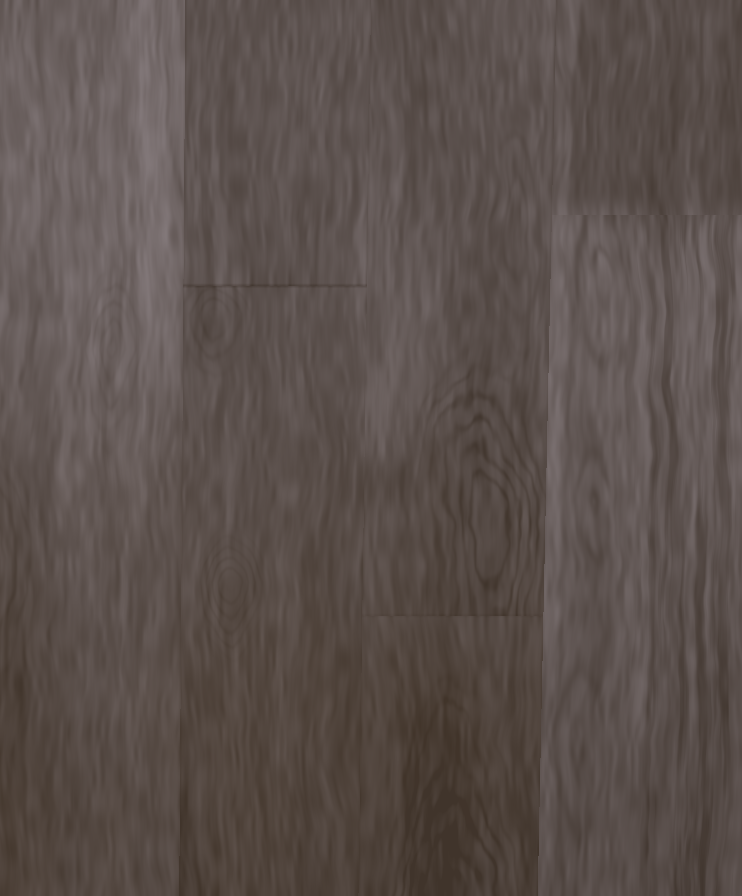
This texture is drawn by a WebGL 1 fragment shader. Its source:

```glsl
precision highp float;
// Weathered grey-brown oak floor: four tall plank columns with staggered joints.

uniform vec2 u_resolution;

const vec3 DARK_OAK = vec3(0.245, 0.202, 0.172);
const vec3 MID_OAK = vec3(0.358, 0.317, 0.304);
const vec3 PALE_OAK = vec3(0.500, 0.460, 0.464);
const float COLUMNS = 4.0;
const float SEAM_LEAN = 0.035;
const float SEAM_WIDTH = 0.0020;
const vec4 JOINT_HEIGHT = vec4(-1.0, 0.681, 0.313, 0.760);
const vec4 JOINT_DEPTH = vec4(0.0, 0.20, 0.06, 0.0);
const vec4 JOINT_BLUR = vec4(0.001, 0.001, 0.004, 0.025);
const float BROAD_CONTRAST = 0.30;
const float FIBRE_CONTRAST = 0.30;
const float PORE_CONTRAST = 0.24;
const float RING_CONTRAST = 0.24;

float hash(vec2 p) {
  vec3 q = fract(vec3(p.xyx) * 0.1031);
  q += dot(q, q.yzx + 33.33);
  return fract((q.x + q.y) * q.z);
}

float noise(vec2 p) {
  vec2 i = floor(p), f = fract(p);
  f = f * f * (3.0 - 2.0 * f);
  return mix(mix(hash(i), hash(i + vec2(1.0, 0.0)), f.x),
             mix(hash(i + vec2(0.0, 1.0)), hash(i + vec2(1.0)), f.x), f.y);
}

float fbm(vec2 p) {
  float sum = 0.0, gain = 0.5;
  for (int i = 0; i < 4; i++) {
    sum += gain * noise(p);
    p = p * 2.03 + 17.1;
    gain *= 0.5;
  }
  return sum / 0.9375;
}

float glow(vec2 p, vec2 centre, vec2 radius) {
  vec2 d = (p - centre) / radius;
  return exp(-dot(d, d));
}

// Nested pointed growth rings; a small tail value stretches them downward.
float rings(vec2 p, vec2 centre, vec2 radius, float tail, float count) {
  vec2 d = abs((p - centre) / radius);
  d.y *= p.y < centre.y ? tail : 1.0;
  float l = mix(length(d), d.x + d.y, 0.25) + 0.40 * (fbm(p * vec2(20.0, 10.0)) - 0.5);
  float line = pow(0.5 + 0.5 * sin(6.2832 * l * count), 2.5);
  float fade = 0.35 + 0.9 * noise(p * vec2(40.0, 22.0));
  return fade * line * (1.0 - smoothstep(0.4, 1.1, l)) * smoothstep(0.0, 0.2, l);
}

float selectColumn(vec4 v, float column) {
  return dot(v, vec4(equal(vec4(column), vec4(0.0, 1.0, 2.0, 3.0))));
}

// Soft light over the floor, plus the tone of each board.
float boardTone(vec2 p, float column, float upper) {
  float tone = mix(0.22, 0.51, smoothstep(-0.05, 0.75, p.y));
  tone += selectColumn(vec4(0.09, 0.0, 0.0, 0.20), column);
  tone -= column > 2.5 ? 0.29 * upper : 0.0;
  tone += column < 0.5 ? 0.24 * glow(p, vec2(0.14, 0.82), vec2(0.17, 0.34)) : 0.0;
  tone += 0.15 * glow(p, vec2(0.53, 0.64), vec2(0.08, 0.28));
  tone -= 0.13 * glow(p, vec2(0.52, 0.46), vec2(0.05, 0.025));
  tone -= 0.12 * glow(p, vec2(0.0, 0.25), vec2(0.07, 0.25));
  tone -= 0.10 * glow(p, vec2(0.58, 0.16), vec2(0.10, 0.16));
  return tone;
}

// Arches and knots that belong to individual boards.
float boardRings(vec2 p, float column, float upper) {
  if (column < 0.5)
    return 0.4 * rings(p, vec2(0.145, 0.61), vec2(0.06, 0.11), 0.9, 6.0)
         + 0.6 * rings(p, vec2(-0.01, 0.40), vec2(0.07, 0.14), 0.4, 5.0);
  if (column < 1.5)
    return (1.0 - upper) * (0.5 * rings(p, vec2(0.285, 0.65), vec2(0.06, 0.05), 0.6, 4.0)
         + 0.5 * rings(p, vec2(0.315, 0.35), vec2(0.06, 0.07), 0.7, 6.0));
  if (column < 2.5)
    return upper > 0.5
         ? rings(p, vec2(0.655, 0.44), vec2(0.115, 0.23), 0.25, 7.0)
           + 0.5 * rings(p, vec2(0.69, 0.75), vec2(0.055, 0.20), 1.0, 4.0)
         : rings(p, vec2(0.605, 0.0), vec2(0.11, 0.28), 0.6, 7.0);
  float sum = 0.0;
  for (int i = 0; i < 3; i++) {
    float k = float(i);
    vec2 centre = vec2(0.808 - 0.012 * k, 0.70 - 0.26 * k);
    vec2 radius = vec2(0.045, 0.11) * (0.85 + 0.5 * hash(vec2(k, 4.0)));
    sum += rings(p, centre, radius, 0.8, 2.0);
  }
  return 0.9 * sum * (1.0 - upper);
}

void main() {
  vec2 p = gl_FragCoord.xy / u_resolution;
  float pixel = 1.0 / min(u_resolution.x, u_resolution.y);

  // Columns, seams and end joints
  float across = p.x * (1.0 + SEAM_LEAN * (1.0 - p.y)) * COLUMNS;
  float column = min(floor(across), COLUMNS - 1.0);
  float joint = selectColumn(JOINT_HEIGHT, column);
  float blur = selectColumn(JOINT_BLUR, column) + pixel;
  float upper = smoothstep(-blur, blur, p.y - joint);
  float nearest = clamp(floor(across + 0.5), 1.0, COLUMNS - 1.0);
  float seam = 1.0 - smoothstep(0.0, SEAM_WIDTH + pixel, abs(across - nearest) / COLUMNS);
  float jointLine = 1.0 - smoothstep(0.0, SEAM_WIDTH + pixel, abs(p.y - joint));

  // Fibres that drift gently along each board
  vec2 seed = vec2(column * 23.0, step(joint, p.y) * 41.0);
  vec2 g = p + vec2(0.035 * (fbm(p * vec2(7.0, 6.0) + seed) - 0.5), 0.0);
  float broad = fbm(g * vec2(20.0, 2.2) + seed) - 0.5;
  float fibre = fbm(g * vec2(85.0, 9.0) + seed) - 0.5;
  float pore = noise(g * vec2(175.0, 38.0) + seed) - 0.5;
  float tone = boardTone(p, column, upper) + BROAD_CONTRAST * broad;
  tone += FIBRE_CONTRAST * fibre + PORE_CONTRAST * pore;
  tone -= RING_CONTRAST * boardRings(g, column, upper);

  // Pale sapwood strip and coarse streaks in the last column
  if (column > 2.5) {
    float edge = across - 3.0 - 0.11 - 0.16 * (fbm(vec2(p.y * 7.0, 3.0)) - 0.5);
    tone += (0.10 + 0.12 * upper) * (1.0 - smoothstep(-0.02, 0.02, edge));
    tone -= 0.14 * exp(-edge * edge * 2500.0);
    float streak = smoothstep(0.42, 0.70, fbm(g * vec2(85.0, 3.5) + 9.0));
    tone -= 0.24 * streak * smoothstep(0.82, 0.90, p.x) * (1.0 - upper);
  }
  tone -= 0.06 * seam + selectColumn(JOINT_DEPTH, column) * jointLine;

  // Tone to oak colour, with warm patches low on the floor
  tone = clamp(tone, 0.0, 1.1);
  vec3 color = mix(DARK_OAK, MID_OAK, min(tone * 2.0, 1.0));
  color = mix(color, PALE_OAK, max(tone * 2.0 - 1.0, 0.0));
  float warm = fbm(p * vec2(9.0, 4.0) + 5.0) * (1.0 - smoothstep(0.1, 0.75, p.y));
  color += vec3(0.016, 0.006, -0.010) * warm * step(column, 2.5);
  gl_FragColor = vec4(color, 1.0);
}
```
